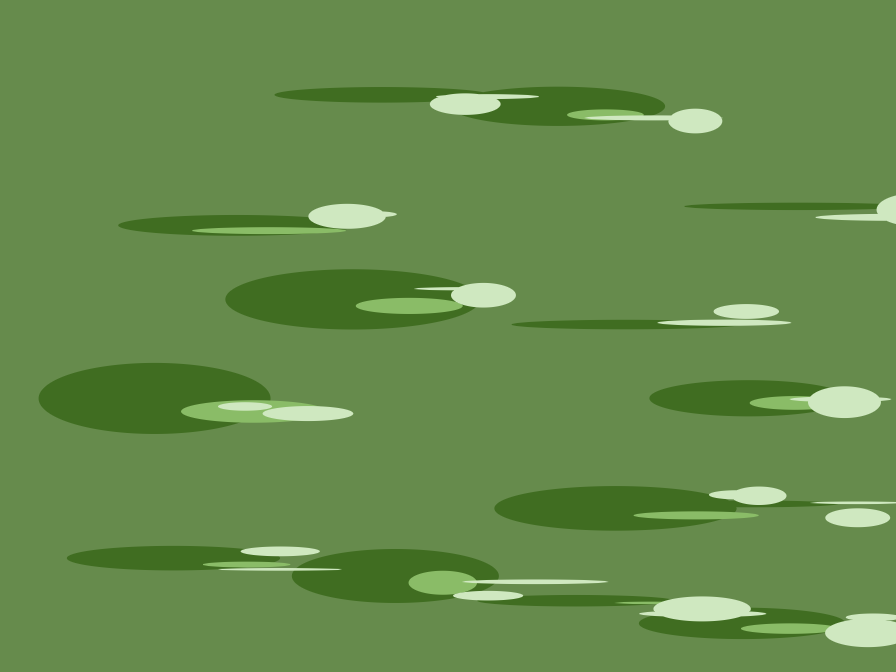
Write a Shadertoy shader that draws this texture.

```glsl
// Flat mossy field with scattered dark elliptical pools, each with soft green and pale glints at its right.

const vec3 FIELD_GREEN = vec3(0.400, 0.545, 0.298);
const vec3 POOL_GREEN  = vec3(0.251, 0.427, 0.129);
const vec3 LEAF_GREEN  = vec3(0.541, 0.737, 0.404);
const vec3 GLINT_PALE  = vec3(0.812, 0.910, 0.753);
const int POOL_COUNT = 14;

// Two random values in 0..1 for a pool and a purpose
vec2 hash2(float id, float salt) {
    vec2 q = vec2(id * 12.99 + salt * 78.23, id * 39.35 + salt * 11.14);
    return fract(sin(q + 1.7) * 43758.55);
}

// Evenly spread value in 0..1 from a stepped sequence
float spread(float id, float stride, float phase) {
    return fract(phase + id * stride);
}

// Coverage of an axis-aligned ellipse, smoothed over one edge width
float ellipse(vec2 p, vec2 radius, float edge) {
    vec2 n = p / radius;
    float slope = 2.0 * length(n / radius);
    float dist = (dot(n, n) - 1.0) / max(slope, 1e-4);
    return clamp(0.5 - dist / edge, 0.0, 1.0);
}

// Pool centre: loose, irregular, denser toward the bottom
vec2 poolCentre(float id, float aspect) {
    vec2 jitter = hash2(id, 1.0) - 0.5;
    float x = 0.07 + 0.85 * spread(id, 0.7549, 0.9) + 0.14 * jitter.x;
    float y = 0.06 + 0.90 * pow(spread(id, 0.5698, 0.5), 1.4) + 0.05 * jitter.y;
    return vec2(x * aspect, y);
}

// Pool radii: always wide, mostly thin
vec2 poolRadius(float id) {
    float thickness = spread(id, 0.618, 0.6);
    float width = mix(thickness, hash2(id, 2.0).x, 0.6);
    return vec2(mix(0.10, 0.195, sqrt(width)), 0.005 + 0.055 * pow(thickness, 1.8));
}

void mainImage(out vec4 fragColor, in vec2 fragCoord) {
    vec2 uv = fragCoord / iResolution.y;
    float aspect = iResolution.x / iResolution.y;
    float edge = 1.0 / iResolution.y;
    float pool = 0.0, leaf = 0.0, glint = 0.0;

    for (int i = 0; i < POOL_COUNT; i++) {
        float id = float(i);
        vec2 radius = poolRadius(id);
        vec2 p = uv - poolCentre(id, aspect);
        pool = max(pool, ellipse(p, radius, edge));

        // Mid-green leaf low on the right flank
        vec2 leafSize = hash2(id, 3.0), leafShift = hash2(id, 4.0);
        vec2 leafRadius = radius * mix(vec2(0.32, 0.15), vec2(0.70, 0.45), leafSize);
        vec2 leafOffset = radius * mix(vec2(0.25, -0.65), vec2(1.0, -0.2), leafShift);
        float hasLeaf = step(0.22, hash2(id, 5.0).x);
        leaf = max(leaf, hasLeaf * ellipse(p - leafOffset, max(leafRadius, 0.0018), edge));

        // Pale glints: a thin streak and a rounder spot
        vec2 hub = vec2(radius.x * 0.95 + 0.03 * hash2(id, 6.0).x, 0.0);
        vec2 streakSize = hash2(id, 7.0), spotSize = hash2(id, 8.0);
        vec2 streakRadius = vec2(mix(0.040, 0.115, streakSize.x * streakSize.x),
                                 mix(0.0015, 0.007, streakSize.y));
        vec2 spotRadius = vec2(mix(0.040, 0.073, spotSize.x),
                               mix(0.006, 0.026, spotSize.y));
        vec2 streakShift = (hash2(id, 9.0) - 0.5) * vec2(0.10, 0.045);
        vec2 spotShift = (hash2(id, 10.0) - 0.5) * vec2(0.12, 0.060);
        float hasGlint = step(0.08, hash2(id, 11.0).x);
        glint = max(glint, hasGlint * ellipse(p - hub - streakShift, streakRadius, edge));
        glint = max(glint, hasGlint * ellipse(p - hub - spotShift, spotRadius, edge));
    }

    // Layers from back to front
    vec3 color = mix(FIELD_GREEN, POOL_GREEN, pool);
    color = mix(color, LEAF_GREEN, leaf);
    color = mix(color, GLINT_PALE, glint);
    fragColor = vec4(color, 1.0);
}
```
